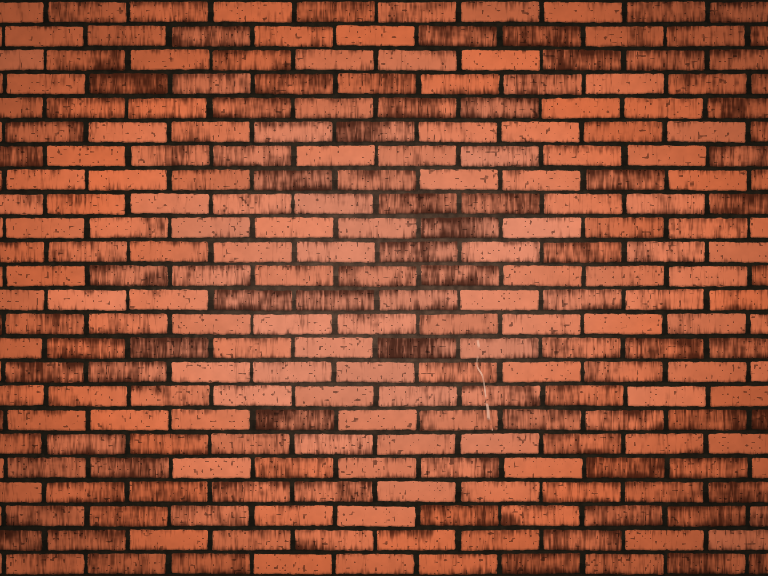
Write a WebGL 1 fragment shader that draws this texture.

```glsl
precision highp float;
uniform vec2 u_resolution;

#define ROWS 24.0
#define BRICK_LENGTH 3.445
#define JOINT vec2(0.19, 0.165)
#define ROUGHNESS 0.08
#define SOOT_DEPTH 0.68
#define BRICK_PALE vec3(0.86, 0.53, 0.41)
#define BRICK_DEEP vec3(0.83, 0.42, 0.26)
#define MORTAR_PALE vec3(0.32, 0.24, 0.19)
#define MORTAR_DEEP vec3(0.13, 0.11, 0.08)
#define SCRATCH_COLOR vec3(0.93, 0.74, 0.64)

float hash(vec2 p) {
  return fract(sin(dot(p, vec2(127.1, 311.7))) * 43758.5453);
}

float noise(vec2 p) {
  vec2 i = floor(p), f = fract(p);
  f = f * f * (3.0 - 2.0 * f);
  return mix(mix(hash(i), hash(i + vec2(1.0, 0.0)), f.x),
             mix(hash(i + vec2(0.0, 1.0)), hash(i + 1.0), f.x), f.y);
}

float fbm(vec2 p) {
  float sum = 0.0, amp = 0.533;
  for (int k = 0; k < 4; k++) {
    sum += amp * noise(p);
    p = p * 2.03 + 7.1;
    amp *= 0.5;
  }
  return sum;
}

float roundedBox(vec2 p, vec2 halfSize, float radius) {
  vec2 d = abs(p) - halfSize + radius;
  return length(max(d, 0.0)) + min(max(d.x, d.y), 0.0) - radius;
}

float segment(vec2 p, vec2 a, vec2 b) {
  vec2 ab = b - a;
  return length(p - a - ab * clamp(dot(p - a, ab) / dot(ab, ab), 0.0, 1.0));
}

void main() {
  // Wall coordinates, one unit per course
  vec2 uv = gl_FragCoord.xy / u_resolution;
  vec2 wall = gl_FragCoord.xy / u_resolution.y * ROWS;
  float pixel = ROWS / u_resolution.y;

  // Running bond with slightly uneven courses
  float row = floor(wall.y);
  float shift = 0.05 + 0.495 * mod(row, 2.0) + 0.03 * (hash(vec2(row, 3.7)) - 0.5);
  float along = wall.x / BRICK_LENGTH - shift;
  vec2 id = vec2(floor(along), row);
  vec2 local = vec2((fract(along) - 0.5) * BRICK_LENGTH, fract(wall.y) - 0.5);

  // Each brick sits a little off and tilted
  vec2 wobble = vec2(hash(id + 11.3), hash(id + 23.9)) - 0.5;
  local += wobble * vec2(0.08, 0.04);
  local.y += local.x * (hash(id + 37.1) - 0.5) * 0.025;
  vec2 halfSize = 0.5 * (vec2(BRICK_LENGTH, 1.0) - JOINT);
  float dist = roundedBox(local, halfSize, 0.07);
  dist += (fbm(wall * 4.0) - 0.5) * ROUGHNESS;
  float brickMask = 1.0 - smoothstep(-0.6, 0.6, dist / max(pixel, 0.05));

  // Pale middle, deep colour toward the borders
  float radius = length(uv * 2.0 - 1.0);
  float border = smoothstep(0.2, 1.05, radius);

  // Brick tone
  float tone = hash(id + 51.7);
  vec3 brick = mix(BRICK_PALE, BRICK_DEEP, clamp(border + (tone - 0.5) * 0.5, 0.0, 1.0));
  brick *= 0.94 + 0.1 * hash(id + 67.3);
  brick *= 0.95 + 0.1 * fbm(wall * 3.0);

  // Vertical soot streaks, patchy and heavier along the edges
  float streak = noise(wall * vec2(11.0, 1.6) + id * 17.0) * 0.6
               + noise(wall * vec2(21.0, 3.5)) * 0.4;
  float patches = fbm(wall * vec2(0.9, 1.5) + id * 7.3);
  float load = hash(id + 83.1) - 0.5;
  float rim = smoothstep(0.12, 0.44, abs(local.y));
  float soot = 0.45 * streak + 0.55 * patches + 0.42 * load + 0.15 * rim;
  brick *= 1.0 - SOOT_DEPTH * smoothstep(0.43, 0.97, soot) * vec3(0.94, 1.0, 1.03);

  // Pits and darkened lower arris
  brick *= 1.0 - 0.4 * smoothstep(0.8, 0.95, noise(wall * 9.0 + 31.0));
  brick *= 1.0 - 0.2 * smoothstep(-0.1, 0.0, dist) * step(local.y, 0.0);

  // Mortar, shaded beneath each course
  vec3 mortar = mix(MORTAR_PALE, MORTAR_DEEP, smoothstep(0.15, 0.8, radius));
  mortar *= 0.75 + 0.5 * fbm(wall * 5.0 + 19.0);
  mortar *= 1.0 - 0.2 * smoothstep(-0.5, -0.4, local.y) * step(local.y, 0.0);
  vec3 color = mix(mortar, brick, brickMask);

  // Thin broken scratches
  vec2 bent = wall + vec2(0.25 * (noise(wall * 1.7) - 0.5), 0.0);
  float scratch = min(segment(bent, vec2(19.8, 9.8), vec2(20.4, 6.1)),
                      segment(bent, vec2(17.5, 14.4), vec2(17.4, 13.8)));
  float chalk = 1.0 - smoothstep(0.02, 0.02 + max(pixel, 0.05), scratch);
  color = mix(color, SCRATCH_COLOR, 0.75 * chalk * smoothstep(0.3, 0.6, noise(wall * 3.0)));

  // Corner falloff
  color *= 1.0 - 0.26 * smoothstep(0.75, 1.42, radius);
  gl_FragColor = vec4(color, 1.0);
}
```
